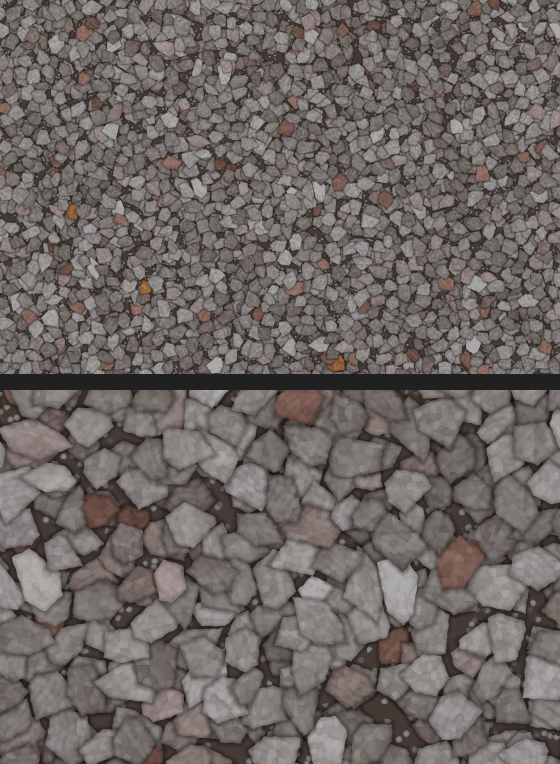
Top: the whole. Bottom: its middle third, enlarged.
This texture is drawn by a WebGL 1 fragment shader. Its source:

```glsl
precision highp float;
// Crushed grey stone chippings bedded in dark, gritty binder.
// Angular chips are painted cell by cell in two overlapping layers,
// each with a contact shadow, a tilted facet and cellular grain.
uniform vec2 u_resolution;

const float TAU = 6.2831853;

vec3 hash3(vec2 p) {
  vec3 q = fract(vec3(p.xyx) * vec3(0.1031, 0.1030, 0.0973));
  q += dot(q, q.yxz + 33.33);
  return fract((q.xxy + q.yzz) * q.zyx);
}

mat2 rotation(float a) {
  return mat2(cos(a), sin(a), -sin(a), cos(a));
}

// Cellular noise: distance to the nearest grain, and that grain's random value
vec2 grains(vec2 p) {
  vec2 cell = floor(p), nearest = vec2(9.0, 0.0);
  for (int j = -1; j <= 1; j++) {
    for (int i = -1; i <= 1; i++) {
      vec2 id = cell + vec2(float(i), float(j));
      vec3 h = hash3(id + 71.0);
      float d = length(id + h.xy - p);
      if (d < nearest.x) nearest = vec2(d, h.z);
    }
  }
  return nearest;
}

// Warm dark brown at 0, pale neutral grey at 1
vec3 mineral(float tone) {
  return mix(vec3(0.22, 0.18, 0.16), vec3(0.57, 0.56, 0.555), tone);
}

// Irregular convex chip: the intersection of six jittered half planes
float chipDistance(vec2 q, vec2 id, float size) {
  float d = -9.0;
  for (int k = 0; k < 6; k++) {
    vec3 h = hash3(id + float(k) * 17.3 + 5.0);
    float a = (float(k) + 0.8 * h.x) * TAU / 6.0;
    d = max(d, dot(q, vec2(cos(a), sin(a))) - size * (0.78 + 0.42 * h.y));
  }
  return d;
}

vec3 chipColour(vec2 q, float d, vec3 look, vec3 kind, float tone, vec2 grain) {
  // A broad tilt, one sharp facet and faint cleavage lines
  float tilt = dot(q, vec2(cos(look.x * TAU), sin(look.x * TAU)));
  float facet = smoothstep(-0.03, 0.03, tilt - 0.22 * look.y);
  float v = tone + 0.48 * (look.z - 0.5) + 0.3 * tilt - 0.13 * facet;
  v += 0.3 * smoothstep(0.9, 1.0, kind.y);
  v += 0.04 * sin(q.y * 34.0 + 3.0 * sin(q.x * 6.0)) * kind.z;
  v += 0.24 * (grain.y - 0.5) - 0.12 * (grain.x - 0.4);
  v -= 0.32 * smoothstep(-0.11, 0.02, d);

  // Mostly grey, some mauve, a few rusty, hardly any ochre
  vec3 tint = mix(vec3(1.0, 0.995, 0.975), vec3(1.0, 0.985, 1.0), kind.z);
  if (kind.x > 0.84) tint = vec3(0.99, 0.92, 0.91);
  if (kind.x > 0.965) tint = vec3(0.94, 0.73, 0.67);
  if (kind.x > 0.998) tint = vec3(1.15, 0.8, 0.5);
  return mineral(clamp(v, 0.02, 1.28)) * tint;
}

// Paints one layer over the ground, always in the same cell order
vec3 paintChips(vec3 ground, vec2 p, float tone, vec2 grain, float blur) {
  vec2 cell = floor(p);
  for (int j = -1; j <= 1; j++) {
    for (int i = -1; i <= 1; i++) {
      vec2 id = cell + vec2(float(i), float(j));
      vec3 place = hash3(id), look = hash3(id + 131.7), kind = hash3(id + 253.1);
      float stretch = 1.0 + 0.32 * look.y;
      vec2 q = rotation(place.z * TAU) * (p - id - 0.14 - 0.72 * place.xy);
      q *= vec2(1.0 / stretch, sqrt(stretch));
      float d = chipDistance(q, id, 0.37 + 0.15 * kind.y);
      d += 0.012 * sin(q.x * 23.0 + look.x * TAU) * sin(q.y * 19.0);
      ground *= mix(0.64, 1.0, smoothstep(-0.03, 0.13, d));
      vec3 chip = chipColour(q, d, look, kind, tone, grain);
      ground = mix(chip, ground, smoothstep(-blur, blur, d));
    }
  }
  return ground;
}

void main() {
  vec2 p = gl_FragCoord.xy / u_resolution.y;
  vec2 grain = grains(p * 150.0);

  // Binder with scattered pale grit
  float grit = smoothstep(0.62, 0.95, grain.y) * smoothstep(0.6, 0.2, grain.x);
  vec3 colour = mineral(0.12 + 0.75 * grit);

  // Sunken chips first, then the chips lying on top
  float blur = 0.65 * 27.0 / u_resolution.y;
  colour = paintChips(colour, rotation(0.6) * p * 28.0 + 90.0, 0.78, grain, blur);
  colour = paintChips(colour, rotation(-0.35) * p * 26.0 + 40.0, 0.86, grain, blur);

  // Slow drift in brightness across the surface
  float drift = sin(p.x * 5.1 + 1.7 * sin(p.y * 4.3)) * sin(p.y * 6.7 + p.x * 2.0);
  gl_FragColor = vec4(colour * (1.0 + 0.03 * drift), 1.0);
}
```
